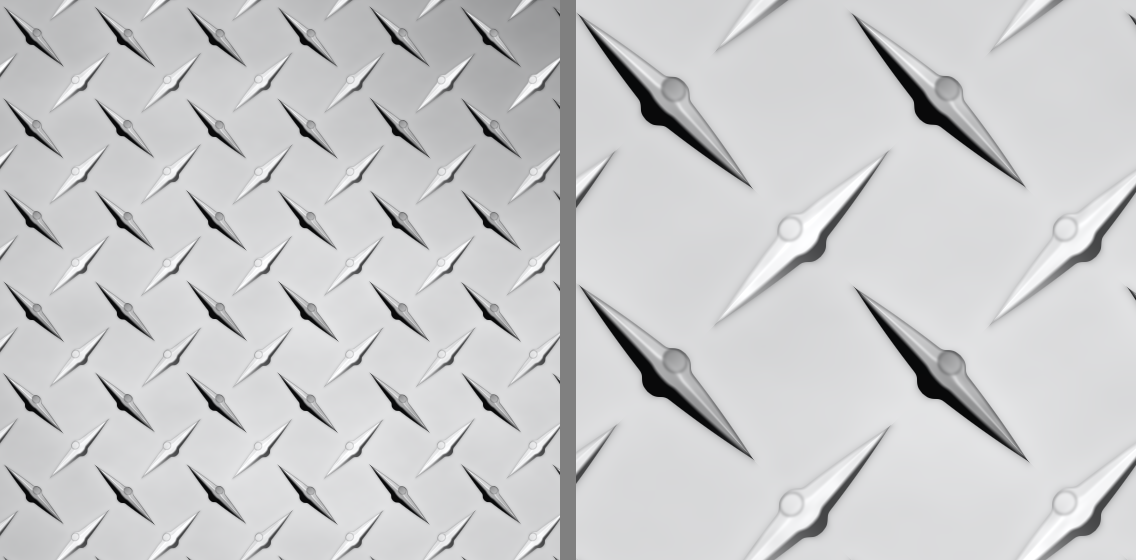
Left, the full canvas; right, a detail of the centre.
Reproduce this texture procedurally as a WebGL 2 fragment shader.

```glsl
#version 300 es
precision highp float;
// Brushed steel tread plate with alternating diagonal raised lugs.
uniform vec2 u_resolution;
out vec4 fragColor;

const float CELLS = 6.12;

float hash(vec2 p) {
    return fract(sin(dot(p, vec2(127.1, 311.7))) * 43758.55);
}

float noise(vec2 p) {
    vec2 i = floor(p), f = fract(p);
    f = f * f * (3.0 - 2.0 * f);
    return mix(mix(hash(i), hash(i + vec2(1, 0)), f.x),
               mix(hash(i + vec2(0, 1)), hash(i + 1.0), f.x), f.y);
}

float cloud(vec2 p) {
    float sum = 0.0, amp = 0.5;
    for (int i = 0; i < 4; i++) {
        sum += amp * noise(p);
        p = p * 2.1 + 7.3;
        amp *= 0.5;
    }
    return sum;
}

// Sheet tone: bright low centre, dim edges, darkest upper right corner.
float sheet(vec2 uv) {
    vec2 fromGlow = uv - vec2(0.6, 0.35), fromCorner = uv - vec2(1.0, 1.02);
    return 0.865 - 0.2 * dot(fromGlow, fromGlow)
         - 0.17 * exp(-7.0 * dot(fromCorner, fromCorner))
         + 0.07 * (cloud(uv * vec2(9, 12)) - 0.47);
}

// Half width of a lug: pointed blade with a rounded swelling in the middle.
float halfWidth(float along) {
    float t = abs(along) / 0.446;
    return 0.072 * (1.0 - t) * (1.0 + 0.35 * t) + 0.026 * exp(-pow(along / 0.05, 4.0));
}

// Paints one family of lugs; p is in cells, x of the lug frame runs along it.
float paintLugs(float tone, vec2 p, bool dark, float px) {
    vec2 id = round(p);
    float seed = hash(id + (dark ? 3.0 : 19.0));
    vec2 q = p - id + 0.012 * (vec2(seed, fract(seed * 17.0)) - 0.5);
    vec2 lug = (dark ? vec2(q.x - q.y, q.x + q.y) : vec2(q.x + q.y, q.y - q.x)) * 0.7071;
    float a = lug.x, b = lug.y, w = halfWidth(a);
    float v = b / max(w, 0.004);

    // Pale halo and contact shadow pressed into the sheet
    float outside = length(max(vec2(abs(a) - 0.446, abs(b) - max(w, 0.0)), 0.0));
    tone += 0.05 * exp(-outside * 22.0);
    tone -= (b < 0.0 ? 0.2 : 0.1) * exp(-outside * 75.0);

    // Top face with a lengthwise crease and a paler upper facet
    float facet = smoothstep(0.15, 0.4, v);
    float face = dark ? mix(0.72, 0.59, smoothstep(-0.2, 0.3, a)) + 0.1 * facet
                      : 0.95 - 0.06 * facet;
    face += 0.08 * (seed - 0.5) + 0.06 * (noise(lug * vec2(14, 40) + id * 5.0) - 0.5);
    face += (dark ? 0.12 : 0.05) * exp(-pow((v - 0.3) * 9.0, 2.0));

    // Round knob on the upper flank
    float knob = length((lug - vec2(-0.008, 0.052)) * vec2(1.0, 1.1)) - 0.044;
    float knobTone = dark ? 0.56 + 2.4 * (a + 0.03) : 0.91 + 0.8 * a;
    face = mix(face, knobTone, 0.8 * smoothstep(0.012, -0.012, knob));
    face -= (dark ? 0.12 : 0.13) * exp(-pow(knob / 0.008, 2.0));

    // Steep lower flank in shade
    float flank = dark ? 0.035 + 0.07 * smoothstep(0.2, 0.4, a)
                       : mix(0.62, 0.27, smoothstep(-0.3, 0.06, a));
    float lip = w * (dark ? -0.2 - 0.18 * smoothstep(-0.2, 0.3, a) : -0.52);
    face = mix(flank, face, smoothstep(-px - 0.006, px + 0.006, b - lip));

    // Fine grey upper outline
    face -= (dark ? 0.22 : 0.12) * smoothstep(0.014, 0.0, w - b);
    return mix(tone, face, smoothstep(px, -px, abs(b) - w));
}

void main() {
    vec2 uv = gl_FragCoord.xy / u_resolution;
    vec2 p = (uv - vec2(0.0599, 0.9342)) * CELLS;
    float px = 0.75 * CELLS / u_resolution.y;

    float tone = sheet(uv);
    tone = paintLugs(tone, p, true, px);
    tone = paintLugs(tone, p - 0.5, false, px);

    vec3 coolSteel = vec3(-0.002, 0.0, 0.005);
    fragColor = vec4(clamp(tone + coolSteel, 0.0, 1.0), 1.0);
}
```
